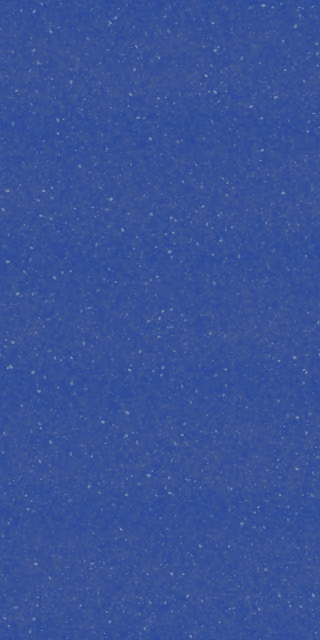
A WebGL 1 fragment shader for this texture:

```glsl
precision highp float;
// Speckled blue surface: fine wrapped value noise mottles the ground, soft
// horizontal bands deepen it, and hashed dots in wrapped cells add pale grit
// and a few teal flecks. Lengths are in canvas widths; the tile is 1 by 2.

#define GRAIN_CELLS 120.0
#define MOTTLE_CELLS 44.0
#define CLOUD_CELLS 5.0
#define BAND_COUNT 5.0
#define BAND_DEPTH 0.34
#define DUST_CELLS 96.0
#define CHIP_CELLS 32.0
#define FLECK_CELLS 60.0
#define DUST_STRENGTH 0.27
#define CHIP_STRENGTH 0.62
#define FLECK_STRENGTH 0.45

uniform vec2 u_resolution;

const vec2 TILE = vec2(1.0, 2.0);
const vec3 DEEP_BLUE = vec3(0.183, 0.300, 0.604);
const vec3 SOFT_BLUE = vec3(0.250, 0.340, 0.584);
const vec3 PALE_GRIT = vec3(0.620, 0.690, 0.740);
const vec3 TEAL_FLECK = vec3(0.120, 0.320, 0.620);

// Sine-free hash: three random values per cell and seed
vec3 hash3(vec2 cell, float seed) {
  vec3 q = fract(vec3(cell.xyx + seed * 17.0) * vec3(0.1031, 0.1030, 0.0973));
  q += dot(q, q.yxz + 33.33);
  return fract((q.xxy + q.yzz) * q.zyx);
}

// Value noise that wraps over the tile
float wrapNoise(vec2 p, float cells, float seed) {
  vec2 period = TILE * cells;
  vec2 g = p * cells;
  vec2 i = floor(g);
  vec2 f = fract(g);
  f = f * f * (3.0 - 2.0 * f);
  float a = hash3(mod(i, period), seed).x;
  float b = hash3(mod(i + vec2(1.0, 0.0), period), seed).x;
  float c = hash3(mod(i + vec2(0.0, 1.0), period), seed).x;
  float d = hash3(mod(i + 1.0, period), seed).x;
  return mix(mix(a, b, f.x), mix(c, d, f.x), f.y);
}

// Strongest dot covering p; radii are in canvas widths, density is 0 to 1
float specks(vec2 p, float cells, float density, vec2 radii, float seed) {
  vec2 g = p * cells;
  vec2 home = floor(g);
  float pixel = 1.0 / u_resolution.x;
  float result = 0.0;
  for (int y = -1; y <= 1; y++) {
    for (int x = -1; x <= 1; x++) {
      vec2 cell = home + vec2(float(x), float(y));
      vec2 id = mod(cell, TILE * cells);
      vec3 place = hash3(id, seed);
      vec3 look = hash3(id, seed + 5.0);
      // Slightly stretched grains at random angles
      vec2 offset = (g - cell - place.xy) / cells;
      vec2 axis = normalize(look.xy - 0.5 + 0.001);
      float along = dot(offset, axis);
      float across = dot(offset, vec2(-axis.y, axis.x));
      float dist = length(vec2(along * 0.8, across * 1.15));
      float radius = mix(radii.x, radii.y, look.z * look.z);
      float soft = max(pixel, radius * 0.5);
      float cover = clamp((radius - dist) / soft + 0.5, 0.0, 1.0);
      float strength = mix(0.3, 1.0, look.x);
      result = max(result, cover * strength * step(place.z, density));
    }
  }
  return result;
}

// Soft periodic ridge across the height
float bandAt(float height, float phase) {
  float wave = 0.5 + 0.5 * cos(6.2831853 * (height * BAND_COUNT - phase));
  return wave * wave;
}

void main() {
  vec2 uv = gl_FragCoord.xy / u_resolution;
  vec2 p = uv * TILE;

  // Broad bands, broken up by clouds
  float cloud = wrapNoise(p, CLOUD_CELLS, 1.0);
  float darkBand = bandAt(uv.y, 0.02) * mix(0.4, 1.0, cloud);
  float paleBand = bandAt(uv.y, 0.24);

  // Mottled ground
  float tone = 0.54 + 1.15 * (wrapNoise(p, GRAIN_CELLS, 2.0) - 0.5)
    + 0.40 * (wrapNoise(p, MOTTLE_CELLS, 3.0) - 0.5)
    + 0.12 * (cloud - 0.5) + 0.08 * paleBand - BAND_DEPTH * darkBand;
  vec3 color = mix(DEEP_BLUE, SOFT_BLUE, clamp(tone, -0.2, 1.2));

  // Teal flecks, then pale dust and larger chips
  float fleck = specks(p, FLECK_CELLS, 0.12 + 0.20 * darkBand, vec2(0.002, 0.004), 4.0);
  float dust = specks(p, DUST_CELLS, 0.30 + 0.10 * paleBand, vec2(0.0017, 0.0034), 6.0);
  float chip = specks(p, CHIP_CELLS, 0.32 + 0.20 * paleBand, vec2(0.0021, 0.0052), 8.0);
  color = mix(color, TEAL_FLECK, fleck * FLECK_STRENGTH);
  color = mix(color, PALE_GRIT, dust * DUST_STRENGTH * (1.0 - 0.3 * darkBand));
  color = mix(color, PALE_GRIT, chip * CHIP_STRENGTH);

  gl_FragColor = vec4(color, 1.0);
}
```
